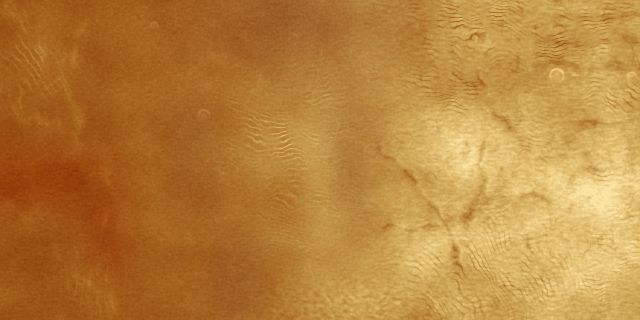
This texture is drawn by a WebGL 2 fragment shader. Its source:

```glsl
#version 300 es
precision highp float;
// Rippled golden foil: rust and amber on the left, pale creased gold on the right.
uniform vec2 u_resolution;
out vec4 fragColor;

vec2 hashGradient(vec2 cell) {
  vec2 h = vec2(dot(cell, vec2(127.1, 311.7)), dot(cell, vec2(269.5, 183.3)));
  return fract(sin(h) * 43758.5) * 2.0 - 1.0;
}

float gradientNoise(vec2 p) {
  vec2 i = floor(p), f = fract(p), e = vec2(0, 1);
  vec2 u = f * f * f * (f * (f * 6.0 - 15.0) + 10.0);
  float low = mix(dot(hashGradient(i), f), dot(hashGradient(i + e.yx), f - e.yx), u.x);
  float high = mix(dot(hashGradient(i + e), f - e), dot(hashGradient(i + 1.0), f - 1.0), u.x);
  return mix(low, high, u.y);
}

float fbm(vec2 p) {
  float sum = 0.0, amplitude = 0.6;
  for (int i = 0; i < 5; i++) {
    sum += amplitude * gradientNoise(p);
    p = mat2(1.6, 1.2, -1.2, 1.6) * p + 7.3;
    amplitude *= 0.5;
  }
  return sum;
}

float glow(vec2 p, float x, float y, float rx, float ry) {
  vec2 q = (p - vec2(x, y)) / vec2(rx, ry);
  return exp(-dot(q, q));
}

// Narrow crests with zero mean
float ripple(float phase) { return 1.7 * pow(0.5 + 0.5 * sin(phase), 4.0) - 0.46; }

float segmentDistance(vec2 p, vec4 s) {
  vec2 a = p - s.xy, b = s.zw - s.xy;
  return length(a - b * clamp(dot(a, b) / dot(b, b), 0.0, 1.0));
}

// Segments are stored as start.xy, end.xy
const vec4 darkCreases[12] = vec4[](
  vec4(1.18, 0.54, 1.27, 0.45), vec4(1.27, 0.45, 1.38, 0.31), vec4(1.38, 0.31, 1.43, 0.17),
  vec4(1.20, 0.29, 1.37, 0.28), vec4(1.51, 0.57, 1.50, 0.35), vec4(1.39, 0.30, 1.56, 0.39),
  vec4(1.56, 0.39, 1.72, 0.38), vec4(1.72, 0.38, 1.86, 0.49), vec4(1.66, 0.50, 1.76, 0.61),
  vec4(1.76, 0.61, 2.00, 0.63), vec4(1.48, 0.77, 1.59, 0.60), vec4(1.66, 0.50, 1.82, 0.53));
const vec4 paleCreases[8] = vec4[](
  vec4(0.00, 0.64, 0.19, 0.62), vec4(0.19, 0.62, 0.34, 0.45), vec4(0.34, 0.45, 0.31, 0.25),
  vec4(0.00, 0.39, 0.18, 0.23), vec4(0.18, 0.23, 0.38, 0.02), vec4(0.28, 0.93, 0.20, 0.76),
  vec4(0.20, 0.76, 0.25, 0.57), vec4(0.02, 0.98, 0.17, 0.80));

vec3 goldRamp(float t) {
  vec3 c = mix(vec3(0.52, 0.23, 0.04), vec3(0.60, 0.32, 0.08), clamp(t + 1.0, 0.0, 1.0));
  c = mix(c, vec3(0.67, 0.42, 0.14), clamp(t, 0.0, 1.0));
  c = mix(c, vec3(0.73, 0.53, 0.24), clamp(t - 1.0, 0.0, 1.0));
  c = mix(c, vec3(0.80, 0.64, 0.33), clamp(t - 2.0, 0.0, 1.0));
  c = mix(c, vec3(0.90, 0.76, 0.46), clamp(t - 3.0, 0.0, 1.0));
  return mix(c, vec3(0.98, 0.89, 0.64), clamp(t - 4.0, 0.0, 1.0));
}

void main() {
  vec2 p = gl_FragCoord.xy / u_resolution * vec2(2, 1);
  vec2 drift = vec2(fbm(p * 4.0), fbm(p * 4.0 + 19.0));
  vec2 q = p + 0.08 * drift;
  float right = smoothstep(1.0, 1.45, p.x);

  // Broad light: pale pools on the right, a soft gold column in the middle
  float tone = 0.1 + 2.6 * smoothstep(0.3, 1.55, q.x)
    + 1.6 * glow(q, 1.46, 0.50, 0.20, 0.16) + 1.5 * glow(q, 1.90, 0.47, 0.22, 0.18)
    + 1.4 * glow(q, 1.82, 0.20, 0.32, 0.20) + 0.9 * glow(q, 1.30, 0.22, 0.16, 0.12)
    + 0.6 * glow(q, 1.78, 0.97, 0.20, 0.07) + 0.9 * glow(q, 0.85, 0.56, 0.18, 0.22)
    + 0.7 * glow(q, 1.00, 0.42, 0.07, 0.25) + 0.6 * glow(q, 0.48, 0.62, 0.20, 0.35)
    + 0.5 * glow(q, 0.13, 0.88, 0.10, 0.14) + 0.6 * glow(q, 1.05, 0.08, 0.25, 0.12);

  // Broad shade
  float plum = glow(q, 0.95, 0.95, 0.30, 0.20) + 0.7 * glow(q, 0.75, 0.10, 0.11, 0.22)
    + 0.6 * glow(q, 0.61, 0.55, 0.10, 0.16) + 0.7 * glow(q, 1.10, 0.55, 0.07, 0.22);
  float rust = glow(q, 0.10, 0.44, 0.20, 0.12) + 0.6 * glow(q, 0.34, 0.27, 0.08, 0.16);
  tone -= 1.0 * plum + 0.6 * rust;
  tone += (1.2 + 0.8 * right) * fbm(q * vec2(5.0, 6.0) + 3.0);

  // Broken ripples: level bands, arcs at lower right, steep strokes on the left
  float patches = smoothstep(-0.1, 0.25, gradientNoise(p * 6.0 + 11.0));
  float breaks = smoothstep(-0.3, 0.35, gradientNoise(p * vec2(22.0, 14.0) + 5.0));
  float level = ripple(400.0 * (p.y + 0.10 * p.x + 0.13 * drift.y) + 3.0 * gradientNoise(p * 20.0));
  float arcs = ripple(370.0 * (length(p - vec2(1.22, -0.05)) + 0.12 * drift.x));
  float strokes = ripple(260.0 * (p.x + 0.3 * p.y * p.y + 0.10 * drift.x));
  float levelArea = glow(p, 0.90, 0.53, 0.20, 0.24) - right * (0.4 + 0.7 * smoothstep(0.5, 0.9, p.y));
  tone += 1.3 * breaks * level * levelArea * (0.2 + 0.8 * patches);
  tone -= 0.9 * breaks * arcs * glow(p, 1.50, 0.14, 0.32, 0.17);
  tone += 0.6 * breaks * strokes * (glow(p, 0.08, 0.80, 0.12, 0.16) + 0.5 * glow(p, 0.28, 0.12, 0.15, 0.12));
  tone += 0.9 * gradientNoise(p * vec2(45.0, 100.0)) * (0.4 + 0.6 * right);
  tone += 0.6 * gradientNoise(p * vec2(110.0, 130.0));
  tone += 1.8 * gradientNoise(mat2(30.0, 45.0, -50.0, 60.0) * q) * glow(p, 1.10, 0.03, 0.28, 0.09);

  // Fractured veins: dark on the right, pale on the left
  float vein = exp(-45.0 * abs(fbm(q * 5.0 + 41.0))) * breaks;
  tone += vein * mix(0.35, -0.9, right);

  // Creases with a lit lip beside each dark fold
  vec2 w = p + 0.07 * vec2(fbm(p * 10.0 + 5.0), fbm(p * 10.0 + 31.0));
  float dark = 1.0, lip = 1.0, pale = 1.0;
  for (int i = 0; i < 12; i++) {
    dark = min(dark, segmentDistance(w, darkCreases[i]));
    lip = min(lip, segmentDistance(w - vec2(0.012, 0.010), darkCreases[i]));
  }
  for (int i = 0; i < 8; i++) pale = min(pale, segmentDistance(w, paleCreases[i]));
  tone += 0.5 * exp(-lip * 130.0) - (0.3 + breaks) * (1.0 * exp(-dark * 130.0) + 0.6 * exp(-dark * 30.0));
  tone += (0.2 + breaks) * (0.35 * exp(-pale * 110.0) + 0.4 * exp(-pale * 25.0));

  // Dark level folds at upper right
  for (int i = 0; i < 3; i++) {
    float y = w.y - 0.795 - 0.078 * float(i) + 0.03 * (w.x - 1.8);
    tone -= (0.3 + breaks) * exp(-y * y * 7000.0) * smoothstep(1.55, 1.72, p.x);
  }
  vec3 color = goldRamp(tone);
  color += plum * vec3(0.0, 0.03, 0.07) + rust * vec3(0.03, -0.03, -0.02);

  // Small blisters: center.xy, radius, strength
  vec4 blisters[4] = vec4[](vec4(0.638, 0.638, 0.017, 0.10), vec4(1.740, 0.763, 0.021, 0.22),
    vec4(0.482, 0.919, 0.010, 0.12), vec4(1.975, 0.760, 0.013, 0.15));
  for (int i = 0; i < 4; i++) {
    vec4 b = blisters[i];
    float d = length(p - b.xy), rim = exp(-pow((d - b.z) / 0.004, 2.0));
    color += b.w * (rim * (0.5 + 0.5 * (p.y - b.y) / b.z) + 0.4 * smoothstep(b.z, 0.0, d));
  }
  fragColor = vec4(clamp(color, 0.0, 1.0), 1.0);
}
```
